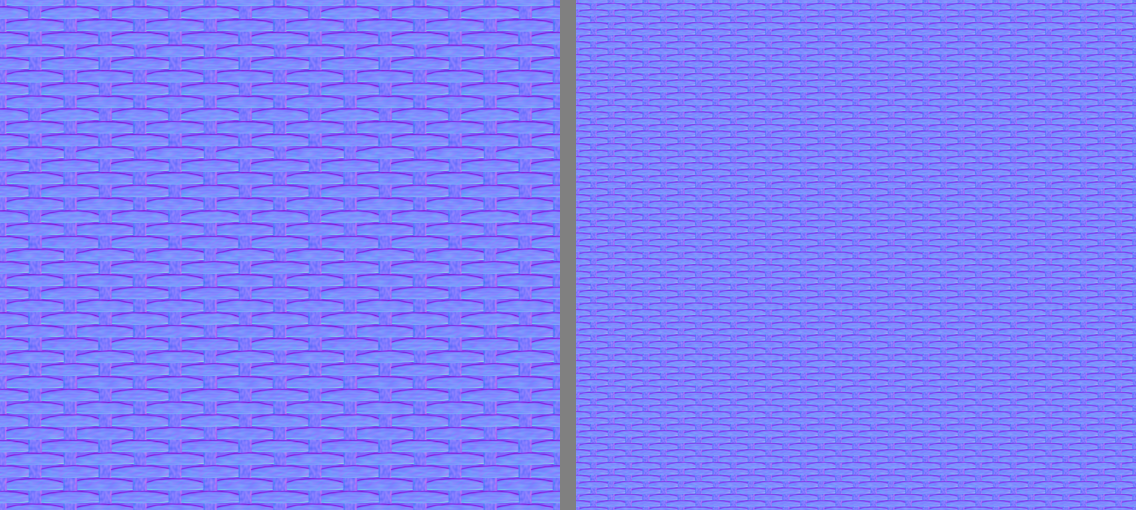
Left, the tile; right, the same tile 2 across and 2 down.
Write a WebGL 2 fragment shader that draws this texture map.

```glsl
#version 300 es
precision highp float;
// Normal map of a woven wicker sheet: flat strands arch over every second
// upright stake, in alternating rows. Each part sets a surface tilt, parts are
// layered from back to front, and wrapped gradient noise adds the fibre grain.

uniform vec2 u_resolution;
out vec4 outColor;

const vec2 CELLS = vec2(16.0, 40.0);     // stakes across, rows down
const vec2 BLOCK = vec2(4.0, 8.0);       // cells after which the wear repeats
const float STAKE_HALF = 0.19;           // in stake spacings
const float STRAND_HALF = 0.81;
const float STRAND_TOP = 0.51;           // in row heights
const float STRAND_BOTTOM = -0.48;
const float BOTTOM_LIFT = 0.07;
const float ARCH_DROP = 0.25;
const float ARCH_POWER = 2.4;
const float TOP_LIP = 0.15;
const float BOTTOM_LIP = 0.10;
const float SOFT = 0.025;
const float RECESS_TILT = -0.18;         // deepens toward the strand below
const float RECESS_SHADE = -0.22;
const float TOP_TILT = -0.68;            // green falls on faces turned upward
const float BOTTOM_TILT = 0.70;
const vec2 FACE_TILT = vec2(0.17, 0.03); // strand face, bottom to top
const float STRAND_GRAIN = 0.22;
const float FLECK_GRAIN = 0.26;
const float STAKE_GRAIN = 0.36;
const float WOBBLE = 0.04;
const vec2 STRAND_FIBRES = vec2(3.0, 6.0); // noise cells per weave cell
const vec2 FLECKS = vec2(6.0, 6.0);
const float FLECK_SHEAR = 2.0;           // whole shear keeps the flecks tiling
const vec2 STAKE_FIBRES = vec2(14.0, 3.0);
const vec2 WOBBLES = vec2(4.0, 2.0);
const int SAMPLES = 3;

vec2 hash2(vec2 p) {
  vec3 a = fract(p.xyx * vec3(0.1031, 0.1030, 0.0973));
  a += dot(a, a.yzx + 33.33);
  return fract((a.xx + a.yz) * a.zy);
}

vec2 latticeGradient(vec2 cell, vec2 period) {
  float angle = 6.28318 * hash2(mod(cell, period) + 7.0).x;
  return vec2(cos(angle), sin(angle));
}

float gradientNoise(vec2 p, vec2 period) {
  vec2 i = floor(p), f = fract(p);
  vec2 w = f * f * f * (f * (f * 6.0 - 15.0) + 10.0);
  vec2 e = vec2(1.0, 0.0);
  float a = dot(latticeGradient(i, period), f);
  float b = dot(latticeGradient(i + e.xy, period), f - e.xy);
  float c = dot(latticeGradient(i + e.yx, period), f - e.yx);
  float d = dot(latticeGradient(i + e.xx, period), f - e.xx);
  return mix(mix(a, b, w.x), mix(c, d, w.x), w.y);
}

float inside(float edgeDistance) { return smoothstep(-SOFT, SOFT, edgeDistance); }

// Upright stake: rounded sides, vertical fibres
vec2 stakeTilt(float side, vec2 cell) {
  float rim = smoothstep(0.7, 0.92, abs(side));
  float fibre = gradientNoise(cell * STAKE_FIBRES, BLOCK * STAKE_FIBRES);
  return vec2(0.04 * side + 0.44 * sign(side) * rim + STAKE_GRAIN * fibre,
              -0.04 - 0.10 * rim * side + 0.5 * STAKE_GRAIN * fibre);
}

// Strand face: sawtooth tilt with a steep upper lip and a thin lower one
vec2 strandTilt(float along, float t, float bottom, float top, vec2 wear, vec2 grain) {
  float v = clamp((t - bottom) / (top - bottom), 0.0, 1.0);
  vec2 tilt = vec2(0.12 * along * along * along,
                   mix(FACE_TILT.x, FACE_TILT.y, v) + 0.05 * (wear.x - 0.5)) + grain;
  float lower = 1.0 - smoothstep(0.5 * BOTTOM_LIP, BOTTOM_LIP, t - bottom);
  tilt.y = mix(tilt.y, BOTTOM_TILT, lower * (0.25 + 0.75 * along * along));
  float upper = 1.0 - smoothstep(0.3 * TOP_LIP, 1.1 * TOP_LIP, top - t);
  return mix(tilt, vec2(0.02, TOP_TILT) + grain, upper);
}

vec2 weaveTilt(vec2 cell) {
  float across = cell.x - floor(cell.x + 0.5);
  vec2 stake = stakeTilt(across / STAKE_HALF, cell);
  vec2 fibre = cell * STRAND_FIBRES, period = BLOCK * STRAND_FIBRES;
  vec2 grain = STRAND_GRAIN * vec2(0.4, 1.0) * gradientNoise(fibre, period);
  vec2 fleck = cell * FLECKS;
  fleck.y -= FLECK_SHEAR * fleck.x;
  grain += FLECK_GRAIN * vec2(-0.8, 0.7) * gradientNoise(fleck, BLOCK * FLECKS);
  cell.y += WOBBLE * gradientNoise(cell * WOBBLES, BLOCK * WOBBLES);

  float depth = smoothstep(0.65, 0.25, fract(cell.y + 0.5));
  vec2 recess = vec2(-0.02, RECESS_TILT + RECESS_SHADE * depth) + 0.5 * grain;
  vec2 tilt = mix(recess, stake, inside(STAKE_HALF - abs(across)));

  // The row above first, then the row below over its lower edge
  for (int k = 1; k >= 0; k--) {
    float row = floor(cell.y) + float(k);
    float shift = mod(row + 1.0, 2.0);
    float column = 2.0 * floor((cell.x - shift) * 0.5 + 0.5) + shift;
    vec2 wear = hash2(mod(vec2(column, row), BLOCK) + 3.0);
    float t = cell.y - row, u = cell.x - column;
    float along = u / STRAND_HALF;
    float lean = 0.08 * (wear.y - 0.5) * along;
    float drop = ARCH_DROP * (0.75 + 0.5 * wear.x);
    float top = STRAND_TOP - drop * pow(abs(along), ARCH_POWER) + lean;
    float bottom = STRAND_BOTTOM + BOTTOM_LIFT * along * along + 0.5 * lean;
    float cover = inside(top - t) * inside(t - bottom)
                * inside(STRAND_HALF + 0.04 * (wear.y - 0.5) - abs(u));
    tilt = mix(tilt, strandTilt(along, t, bottom, top, wear, grain), cover);
  }
  return tilt;
}

void main() {
  // Average the tilt over the pixel, then encode the unit normal
  vec2 tilt = vec2(0.0);
  for (int i = 0; i < SAMPLES * SAMPLES; i++) {
    vec2 offset = (vec2(i % SAMPLES, i / SAMPLES) + 0.5) / float(SAMPLES) - 0.5;
    tilt += weaveTilt((gl_FragCoord.xy + offset) / u_resolution * CELLS);
  }
  tilt /= float(SAMPLES * SAMPLES);
  vec3 normal = vec3(tilt, sqrt(max(0.0, 1.0 - dot(tilt, tilt))));
  outColor = vec4(0.5 + 0.5 * normal, 1.0);
}
```
